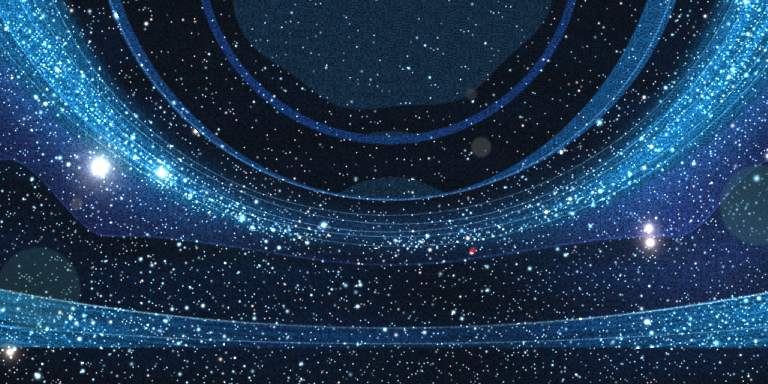
This background is drawn by a WebGL 1 fragment shader. Its source:

```glsl
precision highp float;
// Starry night hall: nested glowing arcs, sparkling blue ribbons and soft bokeh.
uniform vec2 u_resolution;

const vec3 NIGHT = vec3(0.050, 0.070, 0.100);
const vec3 NAVY = vec3(0.055, 0.120, 0.220);
const vec3 SLATE = vec3(0.080, 0.165, 0.245);
const vec3 VIOLET = vec3(0.110, 0.160, 0.330);
const vec3 ROYAL = vec3(0.090, 0.230, 0.470);
const vec3 AZURE = vec3(0.110, 0.460, 0.690);
const vec3 ICE = vec3(0.680, 0.930, 1.000);
const vec3 WARM = vec3(1.000, 0.800, 0.640);

float hash(vec2 p) { return fract(sin(dot(p, vec2(127.1, 311.7))) * 43758.5); }

float noise(vec2 p) {
  vec2 i = floor(p), f = fract(p);
  f = f * f * (3.0 - 2.0 * f);
  float low = mix(hash(i), hash(i + vec2(1.0, 0.0)), f.x);
  return mix(low, mix(hash(i + vec2(0.0, 1.0)), hash(i + 1.0), f.x), f.y);
}

// 1 where d is negative, with a smooth edge
float fill(float d, float soft) { return 1.0 - smoothstep(-soft, soft, d); }

float bell(float x, float width) { return exp(-x * x / (width * width)); }

// Signed distance to a circle given by its lowest point and radius
float bowl(vec2 p, vec2 lowest, float radius) {
  return length(p - lowest - vec2(0.0, radius)) - radius;
}

// Jittered grid of tinted points
vec3 stars(vec2 p, float cells, float density, float size) {
  vec2 id = floor(p * cells);
  vec2 jitter = 0.3 + 0.4 * vec2(hash(id + 3.7), hash(id + 8.1));
  float lit = step(1.0 - density, hash(id + cells));
  vec3 tint = mix(ICE, WARM, smoothstep(0.45, 0.95, hash(id + 5.3)));
  float d = length(fract(p * cells) - jitter) / cells;
  return tint * lit * bell(d, size) * (0.4 + 0.8 * hash(id + 1.9));
}

// Bright core with a wide halo
vec3 flare(vec2 p, vec2 center, float size, vec3 tint) {
  float d = length(p - center);
  return bell(d, size) + tint * 0.4 * bell(d, size * 2.8);
}

vec3 bokeh(vec3 col, vec2 p, vec2 center, float radius, vec3 tint, float alpha) {
  return mix(col, tint, alpha * fill(length(p - center) - radius, 0.005));
}

void main() {
  vec2 p = gl_FragCoord.xy / u_resolution.y;
  p.x *= 2.0 * u_resolution.y / u_resolution.x;
  float px = 1.2 / u_resolution.y;
  float dx = p.x - 1.02;
  float side = smoothstep(0.1, 0.8, abs(dx));
  float flank = smoothstep(0.25, 1.0, abs(dx));

  // Arc distances and position across the main ribbon, 0 inside to 1 outside
  float ring1 = bowl(p, vec2(1.012, 0.635), 0.495);
  float ring2 = bowl(p, vec2(1.016, 0.479), 0.771);
  float inner = bowl(p, vec2(1.02, 0.448), 0.924);
  float outer = bowl(p, vec2(1.029, 0.349), 1.315);
  float t = inner / max(inner - outer, 0.001);
  float ribbon = fill(-inner, 0.02) * fill(outer, 0.025);

  // Hall walls: blue haze above a dark ledge, fading into it
  float ledge = 0.31 + 0.075 * smoothstep(0.0, 0.7, abs(dx))
              + 0.2 * smoothstep(0.74, 1.0, abs(dx));
  float wall = fill(ledge - p.y, px) * fill(-outer, 0.01);
  vec3 col = mix(NIGHT, NAVY, 0.8 * noise(p * vec2(2.5, 14.0)));
  col = mix(col, NIGHT, 0.6 * fill(ring2, 0.02));
  col = mix(col, VIOLET, wall * (0.2 + 0.65 * side));
  col += VIOLET * 0.5 * bell(p.y - ledge, 0.003) * fill(-outer, 0.01);
  col += VIOLET * 0.6 * bell(length((p - vec2(1.85, 0.33)) * vec2(0.7, 1.0)), 0.2);
  col += AZURE * 0.35 * bell(outer, 0.08) * side * fill(-ring2, 0.02);
  col += NAVY * 0.6 * bell(t - 0.5, 0.5) * fill(-ring2, 0.02) * (1.0 - side);

  // Upper window with a wavy rim, and two lens-shaped highlights
  float angle = atan(dx, 1.16 - p.y);
  float window = bowl(p, vec2(1.016, 0.714), 0.445) + 0.01 * sin(angle * 9.0 + 1.0);
  float lens1 = max(ring1, p.y - 0.659 + 2.0 * dx * dx);
  float lens2 = max(ring2, p.y - 0.539 + 2.2 * dx * dx);
  float pane = fill(min(window, min(lens1, lens2)), px);
  col = mix(col, SLATE, pane);

  // Two narrow rings, the second widening upward
  float grain = hash(floor(p * 256.0));
  col = mix(col, ROYAL, 0.8 * fill(abs(ring1) - 0.011, px));
  float band = 0.003 + (0.014 + 0.022 * step(0.0, dx)) * side;
  vec3 ringColor = mix(ROYAL, AZURE, 0.25 + 0.4 * step(0.0, dx) * side);
  col = mix(col, ringColor, 0.75 * fill(abs(ring2 + band * 0.6) - band, px));
  col += ICE * 0.2 * bell(ring2, 0.0025);

  // Main ribbon with streaks and fine filaments
  float spine = mix(0.88, 0.46, flank);
  float streak = noise(vec2(t * 28.0, p.x * 3.0));
  float glow = ribbon * bell(t - spine, 0.5) * (0.15 + 0.85 * side);
  col = mix(col, AZURE * (0.75 + 0.5 * streak), glow);
  for (int i = 0; i < 5; i++) {
    float k = float(i);
    float thread = 0.12 + 0.19 * k + 0.04 * sin(p.x * 4.0 + k * 2.3);
    col += ICE * 0.2 * ribbon * bell((t - thread) * (inner - outer), 0.002);
  }

  // Lower ribbon, brightest at both ends
  float crest = 0.146 + 0.096 * dx * dx;
  float sheet = fill(p.y - crest, px) * fill(0.095 - p.y, 0.004);
  float weave = noise(vec2(p.x * 4.0, (p.y - crest) * 150.0));
  vec3 cloth = mix(ROYAL, AZURE, 0.3 + 0.7 * flank);
  col = mix(col, cloth * (0.6 + 0.6 * weave), sheet * (0.4 + 0.45 * flank));
  col += ICE * bell(p.y - crest, 0.003) * (0.2 + 0.3 * side);
  col += ICE * 0.2 * bell(p.y - 0.105 - 0.045 * dx * dx, 0.0025);

  // Film grain, fine dust and dense sparkle along the ribbons
  col *= 0.75 + 0.5 * grain;
  float calm = (1.0 - 0.6 * fill(ring2, 0.02)) * (1.0 - 0.4 * pane);
  float clump = smoothstep(0.3, 0.75, noise(p * 14.0));
  float sparkle = ribbon * bell(t - spine, 0.24) * (0.25 + 0.75 * clump) + 0.3 * sheet * side;
  vec2 q = mat2(0.8, 0.6, -0.6, 0.8) * p;
  col += 0.8 * stars(q, 117.0, 0.18 * calm + 0.35 * sparkle, 0.0024);
  col += stars(q + 0.37, 64.0, 0.09 * calm + 0.5 * sparkle, 0.0033);
  col += 1.3 * stars(q + 0.71, 34.0, 0.04 * calm + 0.32 * sparkle, 0.0048);
  col += 1.6 * stars(q + 1.13, 17.0, 0.02 * calm + 0.22 * sparkle, 0.0075);

  // Bokeh discs and large flares
  vec3 teal = vec3(0.20, 0.36, 0.40);
  col = bokeh(col, p, vec2(0.10, 0.245), 0.11, teal, 0.35);
  col = bokeh(col, p, vec2(1.98, 0.466), 0.105, teal, 0.5);
  col = bokeh(col, p, vec2(1.253, 0.617), 0.026, vec3(0.42), 0.4);
  col = bokeh(col, p, vec2(1.227, 0.755), 0.015, vec3(0.42), 0.3);
  col = bokeh(col, p, vec2(0.20, 0.469), 0.016, vec3(0.42), 0.45);
  col = bokeh(col, p, vec2(1.232, 0.349), 0.007, vec3(0.85, 0.15, 0.22), 0.9);
  col += flare(p, vec2(0.26, 0.565), 0.023, WARM);
  col += flare(p, vec2(0.422, 0.55), 0.011, ICE);
  col += flare(p, vec2(1.693, 0.368), 0.011, WARM);
  col += flare(p, vec2(1.69, 0.406), 0.009, WARM);
  col += flare(p, vec2(0.026, 0.083), 0.009, WARM);
  gl_FragColor = vec4(min(col, 1.0), 1.0);
}
```
